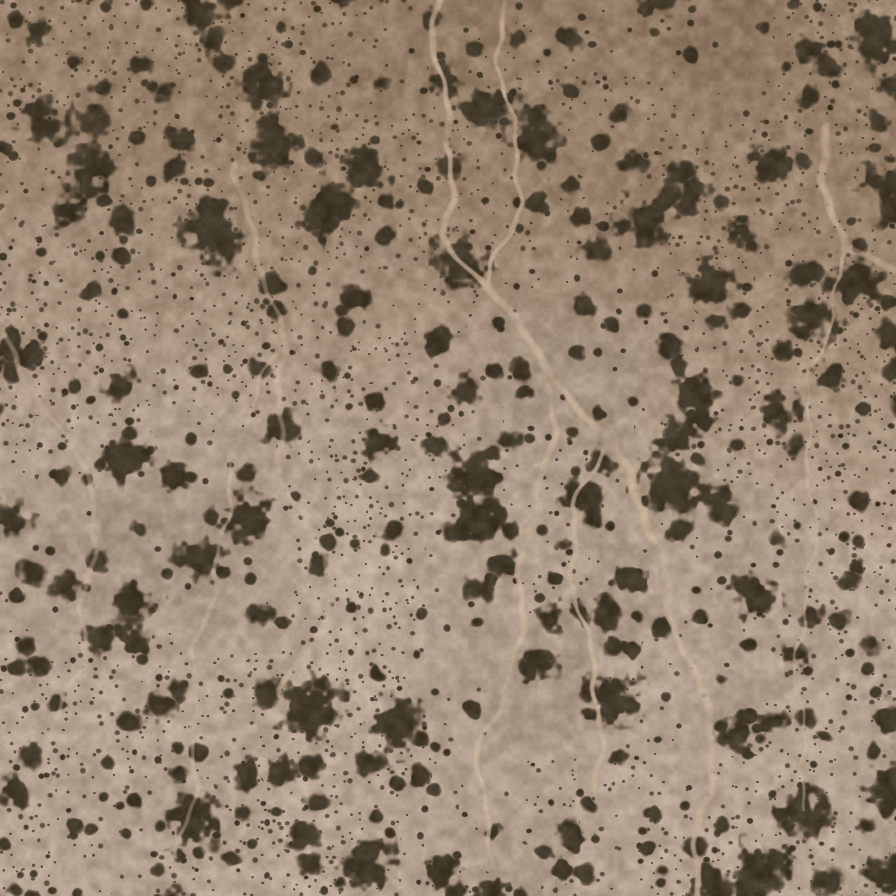
A three.js fragment shader for this texture:

```glsl
// Dry scrubland seen from above: pale soil, dark round bushes and thin winding trails.
// Bushes are cellular scatters at four sizes, trails are bent line segments warped
// by layered sines, and the soil is a gradient with layered noise.
varying vec2 vUv;

const vec3 BROWN_SOIL = vec3(0.585, 0.495, 0.405);
const vec3 PALE_SOIL = vec3(0.695, 0.620, 0.550);
const vec3 LITTER = vec3(0.430, 0.360, 0.285);
const vec3 FOLIAGE = vec3(0.235, 0.205, 0.150);
const vec3 TRAIL_DUST = vec3(0.780, 0.690, 0.590);

float hash(vec2 p) {
  vec3 q = fract(p.xyx * 0.1031);
  q += dot(q, q.yzx + 33.33);
  return fract((q.x + q.y) * q.z);
}

float noise(vec2 p) {
  vec2 cell = floor(p);
  vec2 f = fract(p);
  f = f * f * (3.0 - 2.0 * f);
  float low = mix(hash(cell), hash(cell + vec2(1.0, 0.0)), f.x);
  float high = mix(hash(cell + vec2(0.0, 1.0)), hash(cell + 1.0), f.x);
  return mix(low, high, f.y);
}

float layeredNoise(vec2 p) {
  float sum = 0.0;
  float weight = 0.5;
  for (int i = 0; i < 4; i++) {
    sum += weight * noise(p);
    p = p * 2.1 + 17.3;
    weight *= 0.5;
  }
  return sum / 0.9375;
}

// Cover of soft ragged discs, one candidate per cell; radii in canvas units.
float scatter(vec2 p, float cells, vec2 radii, float share, float ragged) {
  vec2 home = floor(p * cells);
  float cover = 0.0;
  for (int y = -1; y <= 1; y++) {
    for (int x = -1; x <= 1; x++) {
      vec2 id = home + vec2(float(x), float(y));
      vec2 seed = id + cells * 3.0;
      vec2 center = (id + vec2(hash(seed), hash(seed + 41.7))) / cells;
      float size = hash(seed + 83.1);
      float radius = mix(radii.x, radii.y, size * size);
      vec2 offset = p - center;
      offset.y *= mix(0.9, 1.25, hash(seed + 12.9));
      float d = length(offset) / radius + ragged;
      float present = step(hash(seed + 127.3), share);
      cover = max(cover, present * (1.0 - smoothstep(0.45, 1.4, d)));
    }
  }
  return cover;
}

float segmentDistance(vec2 p, vec2 a, vec2 b) {
  vec2 ab = b - a;
  float t = clamp(dot(p - a, ab) / dot(ab, ab), 0.0, 1.0);
  return length(p - a - ab * t);
}

// A trail with one bend, soft at its edges.
float trail(vec2 p, vec2 a, vec2 bend, vec2 b, float width) {
  float d = min(segmentDistance(p, a, bend), segmentDistance(p, bend, b));
  return 1.0 - smoothstep(width * 0.3, width * 1.5, d);
}

vec2 meander(vec2 p) {
  float x = 0.007 * sin(p.y * 23.0 + p.x * 9.0) + 0.004 * sin(p.y * 57.0 + p.x * 21.0);
  float y = 0.004 * sin(p.x * 49.0 + 1.7);
  return p + vec2(x + 0.0016 * sin(p.y * 143.0), y);
}

float trailNetwork(vec2 p) {
  // Main trail and its forks
  float m = trail(p, vec2(0.49, 1.02), vec2(0.50, 0.74), vec2(0.55, 0.68), 0.0038);
  m = max(m, trail(p, vec2(0.55, 0.68), vec2(0.67, 0.51), vec2(0.74, 0.38), 0.0048));
  m = max(m, trail(p, vec2(0.74, 0.38), vec2(0.79, 0.19), vec2(0.78, -0.02), 0.0040));
  m = max(m, trail(p, vec2(0.615, 0.59), vec2(0.60, 0.43), vec2(0.575, 0.28), 0.0038));
  m = max(m, trail(p, vec2(0.575, 0.28), vec2(0.54, 0.17), vec2(0.55, 0.03), 0.0030));
  m = max(m, trail(p, vec2(0.67, 0.51), vec2(0.64, 0.44), vec2(0.67, 0.12), 0.0030));
  m = max(m, trail(p, vec2(0.55, 0.68), vec2(0.575, 0.77), vec2(0.56, 1.02), 0.0028));
  // Fainter side trails
  float s = trail(p, vec2(0.27, 0.82), vec2(0.31, 0.60), vec2(0.32, 0.47), 0.0036);
  s = max(s, trail(p, vec2(0.32, 0.47), vec2(0.37, 0.34), vec2(0.32, 0.22), 0.0034));
  s = max(s, trail(p, vec2(0.00, 0.65), vec2(0.10, 0.45), vec2(0.10, 0.27), 0.0032));
  s = max(s, trail(p, vec2(0.10, 0.27), vec2(0.06, 0.20), vec2(0.04, 0.17), 0.0026));
  s = max(s, trail(p, vec2(0.30, 0.60), vec2(0.24, 0.40), vec2(0.20, 0.04), 0.0026));
  s = max(s, trail(p, vec2(0.92, 0.86), vec2(0.94, 0.72), vec2(1.02, 0.69), 0.0046));
  s = max(s, trail(p, vec2(0.94, 0.72), vec2(0.91, 0.60), vec2(0.89, 0.10), 0.0022));
  return max(m, 0.75 * s);
}

void main() {
  vec2 p = vUv;
  float patches = layeredNoise(p * 5.0 + 3.0);
  float grain = layeredNoise(p * 85.0);

  // Soil: brown above, paler below, with mottling and fine grain
  float paleness = smoothstep(0.92, 0.40, p.y + 0.14 * (p.x - 0.5) + 0.4 * (patches - 0.5));
  vec3 color = mix(BROWN_SOIL, PALE_SOIL, paleness);
  color += 0.14 * (patches - 0.5) + 0.20 * (grain - 0.5);

  // Trails, worn unevenly
  float path = trailNetwork(meander(p));
  float wear = mix(0.35, 1.0, smoothstep(0.25, 0.6, layeredNoise(p * 28.0 + 9.0)));
  color = mix(color, TRAIL_DUST + 0.15 * (grain - 0.5), 0.8 * path * wear);

  // Bushes, shrubs, tufts and specks
  float ragged = 1.1 * (noise(p * 75.0) - 0.5) + 0.7 * (noise(p * 160.0) - 0.5);
  float cover = scatter(p, 13.0, vec2(0.015, 0.031), 0.50, ragged);
  cover = max(cover, scatter(p, 23.0, vec2(0.008, 0.017), 0.42, 0.7 * ragged));
  cover = max(cover, 0.9 * scatter(p, 43.0, vec2(0.003, 0.007), 0.22, 0.4 * ragged));
  float speckShare = 0.5 * smoothstep(0.35, 0.7, patches);
  cover = max(cover, 0.6 * scatter(p, 100.0, vec2(0.0015, 0.0036), speckShare, 0.0));
  cover *= 1.0 - 0.75 * path;
  color = mix(color, LITTER, 0.7 * smoothstep(0.0, 0.55, cover));
  vec3 leaves = FOLIAGE + 0.16 * (grain - 0.5);
  color = mix(color, leaves, 0.92 * smoothstep(0.2, 0.9, cover));

  gl_FragColor = vec4(color, 1.0);
}
```
